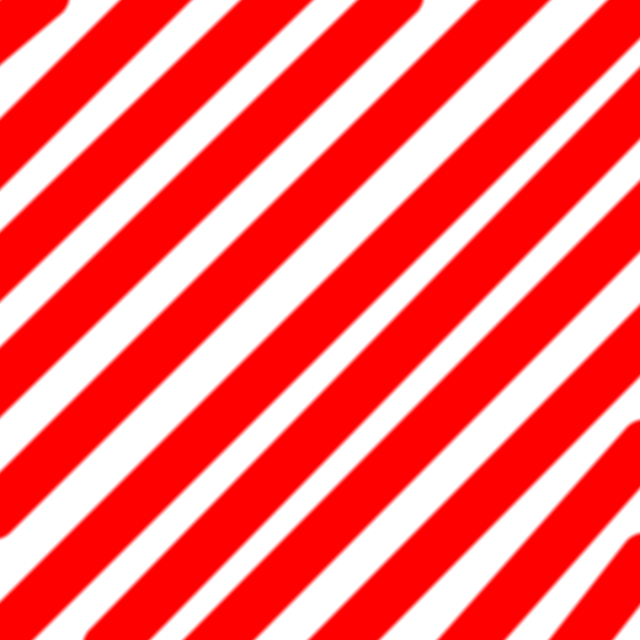
This pattern is drawn by a Shadertoy shader. Its source:

```glsl
const int STRIPES = 11;

// Hand-drawn variation: shift along the falling diagonal, and slope
const float SHIFT[STRIPES] = float[](0.0, 0.0016, 0.0007, -0.0007, 0.0033, 0.0124,
                                     0.0053, -0.002, 0.0033, 0.0043, 0.0);
const float SLOPE[STRIPES] = float[](0.84, 0.989, 0.964, 0.972, 0.987, 0.991,
                                     1.022, 1.006, 1.011, 1.124, 1.28);

// Round-capped stroke through a point, running between two limits along dir
float strokeDistance(vec2 p, vec2 through, vec2 dir, float start, float end, float halfWidth) {
    vec2 q = p - through;
    return length(q - dir * clamp(dot(q, dir), start, end)) - halfWidth;
}

float stripeDistance(vec2 p, int i) {
    float along = 0.0273 + 0.0921 * float(i) + SHIFT[i];
    vec2 through = vec2(along, 1.0 - along);
    vec2 dir = normalize(vec2(1.0, SLOPE[i]));

    // Some strokes stop just past the border, so their round caps show
    float lowOverhang = (i == 4 || i == 6) ? 0.011 : 0.045;
    float highOverhang = (i == 0 || i == 3 || i > 8) ? 0.008 : 0.045;
    vec2 toLow = (-lowOverhang - through) / dir;
    vec2 toHigh = (1.0 + highOverhang - through) / dir;

    return strokeDistance(p, through, dir, max(toLow.x, toLow.y), min(toHigh.x, toHigh.y), 0.0394);
}

void mainImage(out vec4 fragColor, in vec2 fragCoord) {
    vec2 p = fragCoord / iResolution.xy;

    float nearest = 1.0;
    for (int i = 0; i < STRIPES; i++) {
        nearest = min(nearest, stripeDistance(p, i));
    }

    // Soft-edged red strokes on white
    float paper = smoothstep(-0.005, 0.005, nearest);
    fragColor = vec4(mix(vec3(1.0, 0.0, 0.0), vec3(1.0), paper), 1.0);
}
```
